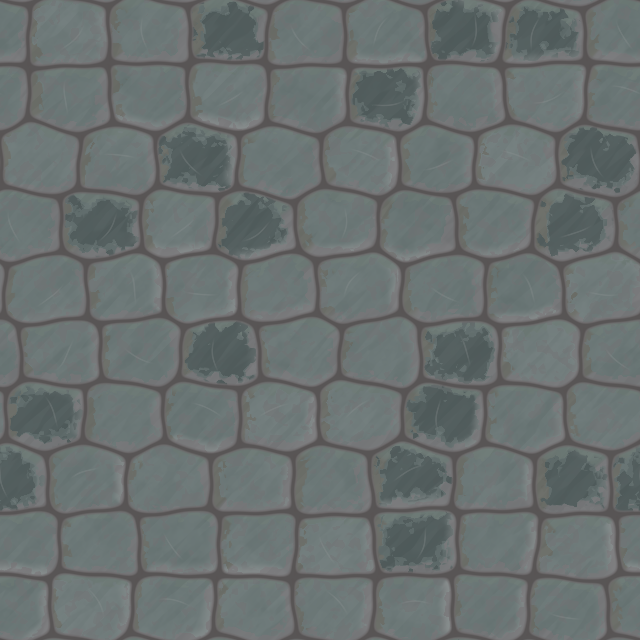
Reproduce this texture procedurally as a WebGL 1 fragment shader.

```glsl
precision highp float;
// Hand-painted grey-green cobblestones in shifted rows with chipped, worn rims.
uniform vec2 u_resolution;

const vec2 GRID = vec2(8.0, 10.0);       // stones across and down
const vec2 JITTER = vec2(0.15, 0.11);    // site displacement, in stones
const vec2 METRIC = vec2(0.62, 1.0);     // flattens the zigzag of the row joints
const float ROUNDING = 230.0;            // higher gives sharper corners
const float JOINT = 0.0030;              // half width of the dark joint
const float BORDER = 0.0068;             // outer limit of the mauve border
const float DARK_SHARE = 0.22;           // share of stones with a dark patch

const vec3 STONE = vec3(0.405, 0.455, 0.452);
const vec3 PALE = vec3(0.475, 0.515, 0.515);
const vec3 DARK = vec3(0.305, 0.350, 0.350);
const vec3 MAUVE = vec3(0.475, 0.465, 0.475);
const vec3 OCHRE = vec3(0.420, 0.415, 0.385);
const vec3 MOSS = vec3(0.430, 0.480, 0.460);
const vec3 GLINT = vec3(0.560, 0.580, 0.580);
const vec3 BORDER_COLOR = vec3(0.425, 0.410, 0.415);
const vec3 JOINT_COLOR = vec3(0.335, 0.322, 0.322);

float hash(vec2 p) {
  vec3 q = fract(p.xyx * 0.1031);
  q += dot(q, q.yzx + 33.33);
  return fract((q.x + q.y) * q.z);
}

vec2 hash2(vec2 p) { return vec2(hash(p + 3.0), hash(p + 71.0)); }

// Soft cellular noise: flat dabs with blended borders, periodic over the canvas.
float dabs(vec2 uv, vec2 count) {
  vec2 p = uv * count;
  vec2 base = floor(p);
  float total = 0.0;
  float weight = 0.0;
  for (int j = -1; j <= 1; j++) {
    for (int i = -1; i <= 1; i++) {
      vec2 cell = base + vec2(float(i), float(j));
      vec2 id = mod(cell, count);
      vec2 d = p - cell - hash2(id);
      float w = exp(-15.0 * dot(d, d));
      total += w * hash(id + 19.0);
      weight += w;
    }
  }
  return total / weight;
}

// Sideways shift of each row, in stones, counted from the bottom.
float rowShift(float row) {
  float r = mod(row, GRID.y);
  vec4 shifts = r < 4.0 ? vec4(0.65, 0.70, 0.65, 0.01)
              : r < 8.0 ? vec4(0.24, 0.02, 0.72, 0.98)
              : vec4(0.37, 0.32, 0.0, 0.0);
  return dot(shifts, vec4(equal(vec4(0.0, 1.0, 2.0, 3.0), vec4(mod(r, 4.0)))));
}

vec2 stoneSite(vec2 id) {
  vec2 offset = JITTER * (hash2(mod(id, GRID)) - 0.5);
  return (id + 0.5 + vec2(rowShift(id.y), 0.0) + offset) / GRID;
}

// Stone of row (row of p + step.y) that lies step.x columns from p.
vec2 neighbourId(vec2 p, vec2 step) {
  float row = floor(p.y * GRID.y) + step.y;
  return vec2(floor(p.x * GRID.x - rowShift(row)) + step.x, row);
}

void main() {
  vec2 uv = gl_FragCoord.xy / min(u_resolution.x, u_resolution.y);
  vec2 p = uv + 0.0011 * sin(6.28318 * (uv.yx * vec2(17.0, 13.0) + uv * 5.0));

  // Nearest stone
  vec2 id = vec2(0.0);
  vec2 center = vec2(0.0);
  float nearest = 10.0;
  for (int j = -1; j <= 1; j++) {
    for (int i = -1; i <= 1; i++) {
      vec2 candidate = neighbourId(p, vec2(float(i), float(j)));
      vec2 s = stoneSite(candidate);
      float d = dot((s - p) * METRIC, s - p);
      if (d < nearest) { nearest = d; id = candidate; center = s; }
    }
  }

  // Rounded distance to the stone edge, with the outward direction
  float sum = 0.0;
  vec2 outward = vec2(0.0);
  for (int j = -1; j <= 1; j++) {
    for (int i = -1; i <= 1; i++) {
      vec2 other = neighbourId(center, vec2(float(i), float(j)));
      if (distance(other, id) < 0.5) continue;
      vec2 s = stoneSite(other);
      vec2 n = normalize((s - center) * METRIC);
      float w = exp(-ROUNDING * dot(0.5 * (s + center) - p, n));
      sum += w;
      outward += w * n;
    }
  }
  float edge = -log(sum) / ROUNDING;
  outward /= length(outward) + 0.0001 * sum;

  // Painted face: tone per stone, blotches and slanted strokes
  vec2 key = mod(id, GRID);
  float broad = dabs(uv, vec2(28.0));
  float chips = 0.6 * dabs(uv, vec2(62.0)) + 0.4 * dabs(uv + 0.37, vec2(116.0));
  float strokes = dabs(vec2(uv.x, uv.y - uv.x), vec2(26.0, 84.0));
  vec3 color = mix(STONE, PALE, 0.55 * hash(key + 5.0) * hash(key + 8.0) + 0.25 * broad);
  color += 0.022 * (strokes - 0.5) + 0.018 * (chips - 0.5);
  color = mix(color, MAUVE * 0.93, 0.4 * smoothstep(0.62, 0.74, chips));

  // Dark worn patch on some stones
  float patchEdge = edge + 0.042 * (chips - 0.5) + 0.012 * (broad - 0.5);
  float worn = step(hash(key + 41.0), DARK_SHARE);
  float patchMask = 0.35 * smoothstep(0.006, 0.009, patchEdge) + 0.5 * smoothstep(0.016, 0.019, patchEdge);
  color = mix(color, DARK + 0.03 * (strokes - 0.5), worn * patchMask);

  // Faint curved scratch
  float angle = 6.28318 * hash(key + 13.0);
  vec2 local = mat2(cos(angle), sin(angle), -sin(angle), cos(angle)) * (p - center);
  float bend = abs(local.y - 0.012 + 5.0 * local.x * local.x);
  float scratch = (1.0 - smoothstep(0.0004, 0.002, bend)) * (1.0 - smoothstep(0.008, 0.03, abs(local.x)));
  color = mix(color, GLINT, 0.28 * scratch * step(0.4, hash(key + 23.0)));

  // Crescent of light, mostly on the right and lower sides
  float lean = mix(-2.0, 0.6, hash(key + 29.0));
  float facing = smoothstep(0.25, 1.0, dot(outward, vec2(cos(lean), sin(lean))));
  float crescent = facing * (1.0 - smoothstep(0.007, 0.024, edge + 0.006 * (chips - 0.5)));
  color = mix(color, GLINT, 0.75 * crescent * hash(key + 31.0));

  // Chipped rim: ochre left, moss above, mauve right and below
  vec3 rimColor = mix(MAUVE, MOSS, smoothstep(0.2, 0.8, outward.y));
  rimColor = mix(rimColor, OCHRE, smoothstep(0.3, 0.8, -outward.x));
  float rimWidth = mix(0.007, 0.012, hash(key + 37.0));
  float rim = 1.0 - smoothstep(rimWidth, rimWidth + 0.003, edge + 0.026 * (chips - 0.5));
  color = mix(color, rimColor + 0.03 * (strokes - 0.5), 0.72 * rim);

  // Border and joint
  color = mix(color, BORDER_COLOR, 0.75 * (1.0 - smoothstep(JOINT, BORDER, edge)));
  color = mix(color, JOINT_COLOR, 0.9 * (1.0 - smoothstep(JOINT * 0.35, JOINT * 1.4, edge)));
  gl_FragColor = vec4(color, 1.0);
}
```
